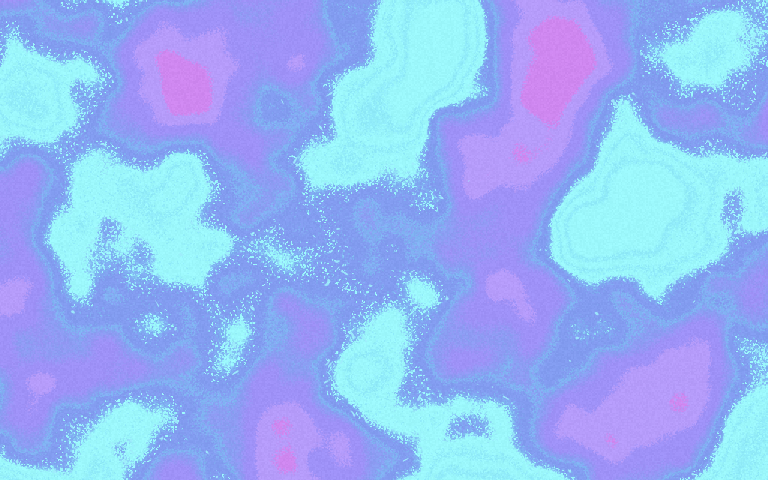
Give the GLSL for this texture, as a WebGL 2 fragment shader.

```glsl
#version 300 es
precision highp float;
// Airbrushed, grainy contour clouds: cyan islands, blue channels and violet pools.
// Many plane waves sum to a height field of unit variance, which a banded palette
// colours; cellular noise gives the fine grain and the loose flecks round the islands.

#define SEED 3.0
#define WAVES 64
#define BASE_FREQ 9.5
#define FREQ_SPAN 12.0
#define ROUGHNESS 1.3
#define SHORE 0.48
#define CONTOUR -0.22
#define GRAIN_CELLS 320.0
#define GRAIN_JITTER 0.20
#define FLECK_CELLS 62.0
#define FLECK_DENSITY 0.42

uniform vec2 u_resolution;
out vec4 fragColor;

float hash1(float n) {
    return fract(sin(n * 12.9898 + SEED) * 4375.85);
}

vec2 hash2(vec2 p) {
    vec3 q = fract(vec3(p.xyx) * vec3(0.1031, 0.1030, 0.0973));
    q += dot(q, q.yzx + 33.33);
    return fract((q.xx + q.yz) * q.zy);
}

// Sum of plane waves in spread directions, scaled to unit variance
float heightField(vec2 p) {
    float sum = 0.0, energy = 0.0;
    for (int i = 0; i < WAVES; i++) {
        float n = float(i);
        float freq = pow(FREQ_SPAN, n / float(WAVES));
        float amp = pow(freq, -ROUGHNESS);
        float angle = n * 2.39996;
        vec2 dir = vec2(cos(angle), sin(angle));
        sum += amp * sin(BASE_FREQ * freq * dot(p, dir) + 6.28318 * hash1(n + 1.0));
        energy += amp * amp;
    }
    return sum * sqrt(2.0 / energy);
}

// Cellular noise: x = distance to the nearest point, y = random value of its cell
vec2 cellular(vec2 p) {
    vec2 base = floor(p);
    vec2 nearest = vec2(9.0, 0.0);
    for (int y = -1; y <= 1; y++) {
        for (int x = -1; x <= 1; x++) {
            vec2 cell = base + vec2(x, y);
            float d = length(cell + 0.15 + 0.7 * hash2(cell) - p);
            if (d < nearest.x) nearest = vec2(d, hash2(cell + 71.7).x);
        }
    }
    return nearest;
}

// Soft line centred on a level of the height field
float ridge(float h, float level, float width) {
    float t = (h - level) / width;
    return exp(-t * t);
}

vec3 palette(float h) {
    const vec3 pink = vec3(0.81, 0.53, 0.94);
    const vec3 lavender = vec3(0.71, 0.61, 0.98);
    const vec3 violet = vec3(0.62, 0.57, 0.97);
    const vec3 periwinkle = vec3(0.54, 0.62, 0.95);
    const vec3 channel = vec3(0.51, 0.61, 0.94);
    const vec3 sky = vec3(0.49, 0.73, 0.95);
    const vec3 cyan = vec3(0.61, 0.97, 0.985);

    // Violet pools, from core to rim
    vec3 c = mix(pink, lavender, smoothstep(-2.0, -1.85, h));
    c = mix(c, violet, smoothstep(-1.32, -1.18, h));
    c = mix(c, periwinkle, smoothstep(-0.85, -0.32, h));

    // Blue channel with its pale contour
    c = mix(c, channel, smoothstep(CONTOUR, CONTOUR + 0.15, h));
    c = mix(c, sky, 0.8 * ridge(h, CONTOUR, 0.08));
    c = mix(c, sky, 0.7 * smoothstep(SHORE - 0.3, SHORE, h));

    // Cyan islands with faint inner rings
    c = mix(c, cyan, smoothstep(SHORE - 0.06, SHORE + 0.14, h));
    float rings = ridge(h, 1.08, 0.09) + ridge(h, 1.75, 0.14);
    return c - vec3(0.05, 0.055, 0.01) * rings;
}

void main() {
    vec2 p = gl_FragCoord.xy / u_resolution.y;
    float pixel = 1.0 / u_resolution.y;
    float h = heightField(p);

    // Fine grain: small jitter everywhere, rare strong spray towards the islands
    float grain = cellular(p * GRAIN_CELLS).y;
    float sprayZone = 0.5 + 0.5 * sin(5.0 * p.x + 1.6 * sin(4.0 * p.y + SEED));
    float spray = mix(0.15, 0.6, sprayZone) * pow(grain, 9.0) * smoothstep(-0.2, 0.2, h);
    vec3 colour = palette(h + GRAIN_JITTER * (grain - 0.5) + spray);
    colour += 0.035 * (hash2(floor(p * GRAIN_CELLS) + 19.0).x - 0.5);

    // Loose flecks, denser near the shore
    vec2 bent = p + 0.004 * sin(190.0 * p.yx + 2.0 * sin(75.0 * p));
    vec2 fleck = cellular(bent * FLECK_CELLS);
    float shoreZone = smoothstep(-0.15, SHORE, h) * (1.0 - smoothstep(SHORE, 0.8, h));
    float chance = FLECK_DENSITY * shoreZone * mix(0.35, 1.0, sprayZone);
    float radius = mix(0.09, 0.24, fract(fleck.y * 37.0));
    float soft = 0.7 * pixel * FLECK_CELLS;
    float dot1 = 1.0 - smoothstep(radius - soft, radius + soft, fleck.x);
    colour = mix(colour, vec3(0.62, 0.93, 0.99), 0.9 * dot1 * step(fleck.y, chance));

    fragColor = vec4(clamp(colour, 0.0, 1.0), 1.0);
}
```
